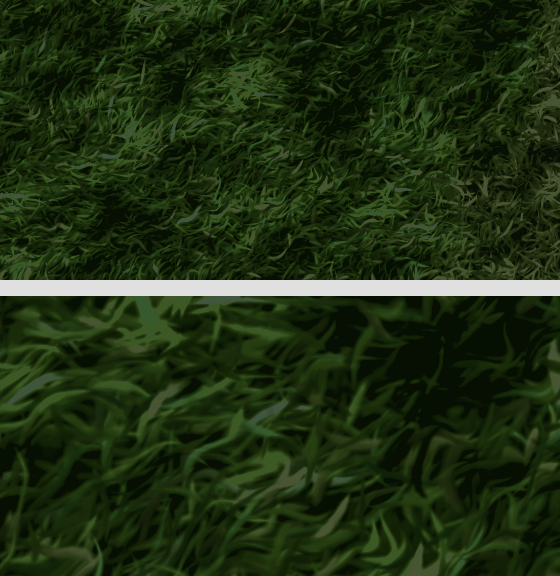
Top, the full canvas; bottom, a detail of the centre.
Reproduce this texture procedurally as a Shadertoy shader.

```glsl
// Dim, wind-swept meadow grass with a dry brownish patch at the lower right.

const vec3 DEEP   = vec3(0.022, 0.058, 0.008);
const vec3 DARK   = vec3(0.068, 0.128, 0.020);
const vec3 MID    = vec3(0.100, 0.172, 0.038);
const vec3 FRESH  = vec3(0.142, 0.235, 0.062);
const vec3 BRIGHT = vec3(0.235, 0.345, 0.140);
const vec3 DRY_TINT  = vec3(1.28, 0.95, 1.55);
const vec3 COOL_TINT = vec3(0.82, 1.02, 1.50);

const int   LAYERS      = 18;
const float CELL        = 0.072;  // spacing of blades in one layer
const float HALF_LENGTH = 0.068;
const float HALF_WIDTH  = 0.0066;
const float SOFTNESS    = 0.0035;
const float LEAN        = 0.62;   // main blade direction, radians
const float SPREAD      = 1.3;    // random turn of single blades
const float SWIRL       = 1.3;    // turn shared by neighbouring blades
const float BEND        = 12.0;
const float CONTRAST    = 1.38;
const float MIDDLE_TONE = 0.47;

vec4 hash4(vec3 p) {
    vec4 h = fract(p.xyzx * vec4(0.1031, 0.1030, 0.0973, 0.1099));
    h += dot(h, h.wzxy + 33.33);
    return fract((h.xxyz + h.yzzw) * h.zywx);
}

float noise(vec2 p) {
    vec2 i = floor(p), f = fract(p);
    f = f * f * (3.0 - 2.0 * f);
    float a = hash4(vec3(i, 7.0)).x;
    float b = hash4(vec3(i + vec2(1, 0), 7.0)).x;
    float c = hash4(vec3(i + vec2(0, 1), 7.0)).x;
    float d = hash4(vec3(i + 1.0, 7.0)).x;
    return mix(mix(a, b, f.x), mix(c, d, f.x), f.y);
}

vec2 turn(vec2 p, float angle) {
    float c = cos(angle), s = sin(angle);
    return vec2(c * p.x + s * p.y, c * p.y - s * p.x);
}

// Tufts and hollows stretched along the lean, about -1 to 1
float clumps(vec2 p) {
    vec2 q = turn(p, 0.45) * vec2(4.5, 9.0) + 20.0;
    return 1.4 * (noise(q) + 0.8 * noise(q * 2.3 + 5.0) - 0.9);
}

float dryness(vec2 p) {
    float edge = p.x - 1.45 - 0.40 * p.y + 0.35 * (noise(p * 7.0 + 40.0) - 0.5);
    return smoothstep(-0.05, 0.3, edge);
}

// Tone from 0 to 1, spaced by the share of each colour
vec3 grassColour(float t) {
    vec3 c = mix(DEEP, DARK, smoothstep(0.04, 0.25, t));
    c = mix(c, MID, smoothstep(0.25, 0.48, t));
    c = mix(c, FRESH, smoothstep(0.48, 0.68, t));
    return mix(c, BRIGHT, smoothstep(0.68, 0.95, t));
}

// Lays one layer of curved blades over the surface (tone, dry, cool)
void addBlades(inout vec3 surface, vec2 p, float layer, float clump, float dry) {
    vec2 g = p / CELL + 30.0 + hash4(vec3(layer, 3.0, 11.0)).xy * 9.0;
    vec2 home = floor(g);
    float depth = layer / float(LAYERS);
    float swirl = SWIRL * (noise(p * 5.0 + 60.0) - 0.5);

    for (int y = -1; y <= 1; y++)
    for (int x = -1; x <= 1; x++) {
        vec2 cell = home + vec2(x, y);
        vec4 h = hash4(vec3(cell, layer + 1.0));
        vec4 k = hash4(vec3(cell, layer + 61.0));

        float angle = LEAN + swirl + SPREAD * (h.z + k.w - 1.0) * (1.0 + 0.8 * dry);
        vec2 q = turn((g - cell - h.xy) * CELL, angle);
        float along = q.x / (HALF_LENGTH * mix(0.35, 1.0, h.w));
        if (abs(along) >= 1.0) continue;

        q.y += BEND * (k.x - 0.5) * q.x * q.x;
        float width = HALF_WIDTH * mix(0.4, 1.0, k.y) * (1.0 - along * along);
        float cover = 1.0 - smoothstep(-SOFTNESS, SOFTNESS, abs(q.y) - width);
        cover *= smoothstep(1.0, 0.6, abs(along)) * 0.9;

        // Darker root, lighter tip, one lit side
        float tone = 0.11 + 0.64 * k.z + 0.14 * depth + 0.36 * clump + 0.07 * dry;
        tone += 0.12 * along + 0.10 * clamp(q.y / HALF_WIDTH, -1.0, 1.0);
        float pale = step(0.88, k.y) * (0.4 + 0.5 * depth);
        float cool = step(0.84, h.w) * (1.0 - dry);
        tone += 0.18 * pale;
        surface = mix(surface, vec3(tone, max(pale, dry * (0.55 + 0.45 * k.x)), cool), cover);
    }
}

void mainImage(out vec4 fragColor, in vec2 fragCoord) {
    vec2 p = fragCoord / iResolution.y;
    float clump = clumps(p);
    float dry = dryness(p);

    // Small warp that makes the blades wavy and ragged
    vec2 ragged = vec2(noise(p * 22.0 + 12.0), noise(p * 22.0 + 90.0)) - 0.5;
    vec2 wavy = p + 0.022 * ragged;

    // Shaded thatch below the blades
    float thatch = noise(turn(wavy, LEAN) * vec2(25.0, 90.0) + 80.0);
    vec3 surface = vec3(0.02 + 0.25 * thatch + 0.15 * clump, dry * 0.8, 0.0);

    for (int i = 0; i < LAYERS; i++)
        addBlades(surface, wavy, float(i), clump, dry);

    // Fine mottling and contrast, then the dry and cool tints
    float tone = surface.x + 0.16 * (noise(p * 75.0) - 0.5);
    tone = MIDDLE_TONE + CONTRAST * (tone - MIDDLE_TONE);
    vec3 colour = grassColour(clamp(tone, 0.0, 1.0));
    colour *= mix(vec3(1.0), DRY_TINT, surface.y);
    colour *= mix(vec3(1.0), COOL_TINT, surface.z * 0.6);
    fragColor = vec4(colour, 1.0);
}
```
